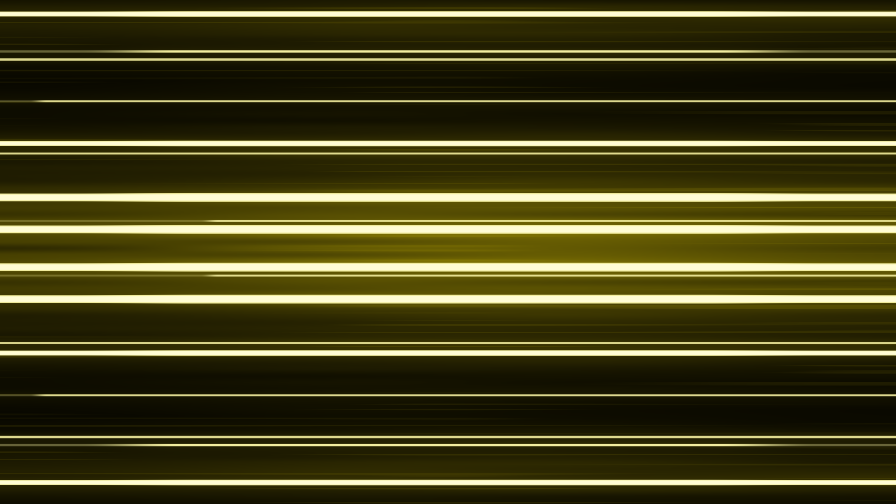
Reproduce this background procedurally as a WebGL 1 fragment shader.

```glsl
precision highp float;
// Golden horizontal light beams mirrored about a line just above mid-height.
// Broad and thin beams follow two cubic spacings, over an olive glow
// textured with faint stretched noise streaks.

uniform vec2 u_resolution;

float hash(vec2 p) {
    vec3 q = fract(vec3(p.xyx) * 0.1031);
    q += dot(q, q.yzx + 33.33);
    return fract((q.x + q.y) * q.z);
}

float noise(vec2 p) {
    vec2 i = floor(p), f = fract(p);
    f = f * f * (3.0 - 2.0 * f);
    return mix(mix(hash(i), hash(i + vec2(1.0, 0.0)), f.x),
               mix(hash(i + vec2(0.0, 1.0)), hash(i + 1.0), f.x), f.y);
}

// Antialiased coverage of a band of the given half width
float band(float dist, float halfWidth) {
    float soft = 0.6 / u_resolution.y;
    return 1.0 - smoothstep(halfWidth - soft, halfWidth + soft, dist);
}

// Cubic spacing: start value followed by its first three differences
float spacing(float i, vec4 c) {
    return c.x + i * (c.y + (i - 1.0) * (c.z / 2.0 + (i - 2.0) * c.w / 6.0));
}

void main() {
    vec2 uv = gl_FragCoord.xy / u_resolution;
    float d = abs(uv.y - 0.5074);
    float side = abs(uv.x - 0.5);

    // Central glow and a weaker outer band, darker towards the sides
    float glow = 0.05 + 0.29 * exp(-d * d / 0.025);
    glow += 0.09 * exp(-pow((d - 0.43) / 0.06, 2.0));
    glow *= mix(0.68, 1.0, exp(-6.0 * side * side));
    glow *= mix(0.8, 1.0, smoothstep(0.0, 0.45, uv.x));

    // Stretched streaks: soft grain plus sparse fine lines
    glow *= 0.8 + 0.4 * noise(vec2(uv.x * 3.0, d * 75.0));
    float fine = noise(vec2(uv.x * 2.0 + 7.0, d * 210.0));
    glow += 0.07 * smoothstep(0.78, 0.95, fine);

    // Four broad and four thin beams on each side of the axis
    float pale = 0.0;
    float cream = 0.0;
    for (int n = 0; n < 4; n++) {
        float i = float(n);
        float broad = abs(d - spacing(i, vec4(0.0375, 0.0634, 0.0436, 0.1063)));
        float width = i < 2.0 ? 0.0087 : 0.0055;
        width *= 1.0 - 0.12 * smoothstep(0.28, 0.42, side);
        pale = max(pale, band(broad, width));
        cream = max(cream, band(broad, width * 0.72));
        glow += 0.13 * exp(-broad / 0.018);

        float thin = abs(d - spacing(i, vec4(0.0542, 0.1338, -0.0301, 0.0092)));
        float start = i < 1.0 ? 0.234 : (i == 2.0 ? 0.043 : -1.0);
        float lit = mix(0.25, 0.9, smoothstep(start - 0.01, start + 0.01, uv.x));
        pale = max(pale, lit * band(thin, i == 3.0 ? 0.0024 : 0.0019));
        glow += 0.06 * exp(-thin / 0.009);
    }

    // One more thin beam that dims near both ends
    float tapered = abs(d - 0.3905);
    float fade = 1.0 - 0.65 * smoothstep(0.30, 0.41, side);
    pale = max(pale, fade * band(tapered, 0.0023));
    glow += 0.06 * fade * exp(-tapered / 0.009);

    vec3 color = glow * vec3(1.0, 0.9, 0.02);
    color = mix(color, vec3(0.95, 0.93, 0.62), pale);
    color = mix(color, vec3(1.0, 0.99, 0.83), cream);
    gl_FragColor = vec4(color, 1.0);
}
```
